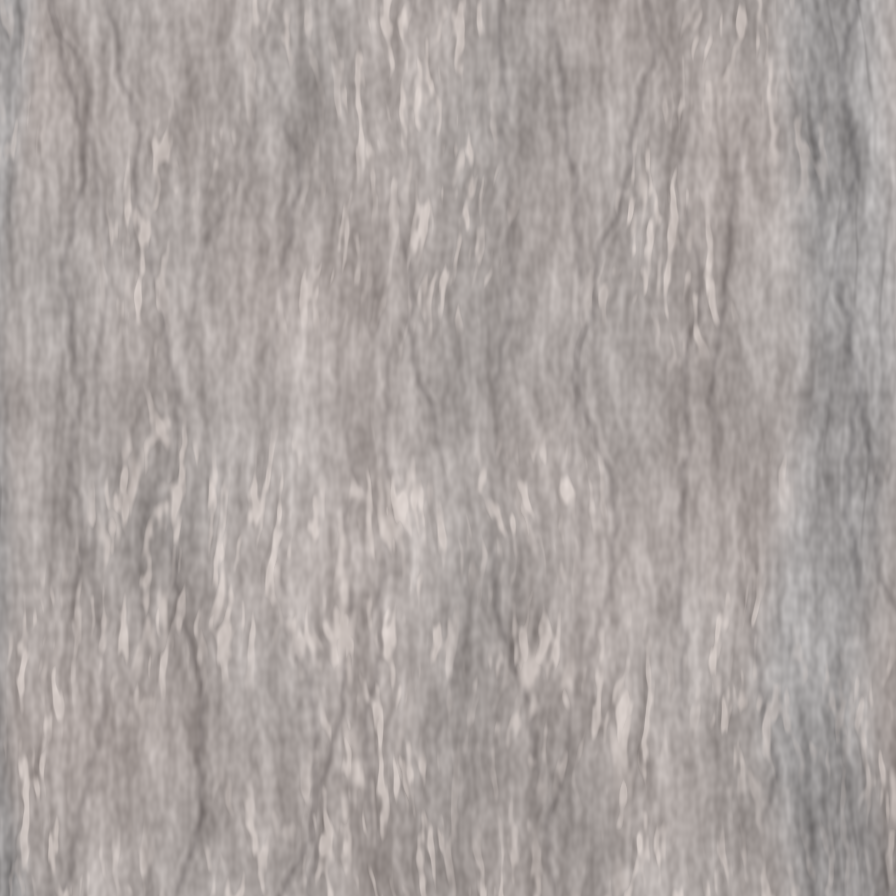
Write a WebGL 1 fragment shader that draws this texture.

```glsl
precision highp float;
uniform vec2 u_resolution;

vec2 gradientAt(vec2 cell) {
  float angle = 6.2832 * fract(sin(dot(cell, vec2(127.1, 311.7))) * 43758.55);
  return vec2(cos(angle), sin(angle));
}

float gradientNoise(vec2 p) {
  vec2 i = floor(p), f = p - i;
  vec2 w = f * f * f * (f * (f * 6.0 - 15.0) + 10.0);
  float low = mix(dot(gradientAt(i), f),
                  dot(gradientAt(i + vec2(1, 0)), f - vec2(1, 0)), w.x);
  float high = mix(dot(gradientAt(i + vec2(0, 1)), f - vec2(0, 1)),
                   dot(gradientAt(i + vec2(1, 1)), f - vec2(1, 1)), w.x);
  return mix(low, high, w.y);
}

// Thin wandering cracks: x is the dark line, y its soft shade, z a pale rim
vec3 veins(vec2 p) {
  vec3 sum = vec3(0.0);
  for (int k = 0; k < 15; k++) {
    float id = float(k);
    float x = (id + 0.5) / 15.0
            + 0.12 * gradientNoise(vec2(p.y * 2.0 + id * 7.3, id * 3.7 + 0.4))
            + 0.025 * gradientNoise(vec2(p.y * 8.0, id * 5.1 + 20.3))
            + 0.008 * gradientNoise(vec2(p.y * 32.0, id * 2.9 + 50.6));
    float d = p.x - x;
    float strength = smoothstep(-0.35, 0.2, gradientNoise(vec2(p.y * 3.5 + id * 4.7, id + 80.5)));
    sum.x += strength * exp(-d * d / 0.000011);
    sum.y += strength * exp(-d * d / 0.0002);
    float rim = abs(d) - 0.008;
    sum.z += strength * exp(-rim * rim / 0.00001);
  }
  return min(sum, 1.0);
}

// Soft upright band with a wavering edge
float band(vec2 p, float centre, float halfWidth) {
  float d = abs(p.x - centre + 0.06 * gradientNoise(vec2(p.y * 2.5, centre * 9.0 + 0.3)));
  return 1.0 - smoothstep(halfWidth * 0.4, halfWidth * 1.3, d);
}

void main() {
  vec2 p = gl_FragCoord.xy / u_resolution;

  // Bend the fibres slightly sideways
  vec2 q = p;
  q.x += 0.03 * gradientNoise(p * vec2(5.0, 3.0) + 3.7)
       + 0.007 * gradientNoise(p * vec2(22.0, 14.0) + 11.2);

  // Cloudy ground, upright fibres and fine grain
  float tone = 0.09 * gradientNoise(p * vec2(4.0, 3.0) + 41.3)
             + 0.085 * gradientNoise(q * vec2(17.0, 2.5) + 8.6)
             + 0.09 * gradientNoise(q * vec2(48.0, 7.0) + 17.4)
             + 0.095 * gradientNoise(q * vec2(95.0, 17.0) + 29.1)
             + 0.065 * gradientNoise(p * vec2(160.0, 75.0) + 5.5)
             + 0.025 * gradientNoise(p * vec2(25.0, 60.0) + 63.2);
  vec3 color = vec3(0.67, 0.64, 0.628) + tone;
  color += vec3(0.012, 0.0, -0.004) * gradientNoise(p * vec2(7.0, 4.0) + 72.8);

  // Cool blue-grey bands near the sides
  float cool = max(band(p, 0.925, 0.065), band(p, -0.005, 0.035));
  color = mix(color, vec3(0.61, 0.61, 0.615) + 1.2 * tone, 0.6 * cool);
  float ripple = gradientNoise(q * vec2(38.0, 4.0) + 90.7);
  color -= 0.045 * cool * (1.0 - smoothstep(0.0, 0.15, abs(ripple)));

  // Cracks
  vec3 crack = veins(p);
  color += vec3(-0.05, -0.049, -0.046) * crack.x - 0.038 * crack.y + 0.03 * crack.z;

  // Pale worn flecks, gathered in patches and sparse across the middle
  float calm = exp(-pow((p.y - 0.56) / 0.07, 2.0));
  float column = exp(-pow((p.x - 0.48) / 0.07, 2.0));
  float patches = gradientNoise(p * vec2(9.0, 4.0) + 54.9) + 0.2 * column - 0.3 * calm
                + 0.12 * smoothstep(0.5, 0.2, p.y);
  float slivers = gradientNoise(q * vec2(75.0, 13.0) + 33.8)
                + 0.5 * gradientNoise(q * vec2(140.0, 42.0) + 47.5);
  float flakes = gradientNoise(q * vec2(30.0, 6.0) + 13.9)
               + 0.5 * gradientNoise(q * vec2(100.0, 26.0) + 66.1);
  float worn = smoothstep(0.08, 0.45, slivers) * smoothstep(-0.18, 0.22, patches);
  worn = max(worn, smoothstep(0.2, 0.55, flakes) * smoothstep(0.05, 0.35, patches));
  worn *= 1.0 - 0.5 * cool;
  color = mix(color, vec3(0.85, 0.81, 0.79) + 0.6 * tone, 0.75 * worn);

  // Dark slits beside the flecks
  float slits = gradientNoise(q * vec2(75.0, 13.0) + vec2(34.2, 33.8));
  color -= 0.05 * smoothstep(0.15, 0.45, slits) * smoothstep(-0.15, 0.25, patches) * (1.0 - worn);

  gl_FragColor = vec4(clamp(color, 0.0, 1.0), 1.0);
}
```
